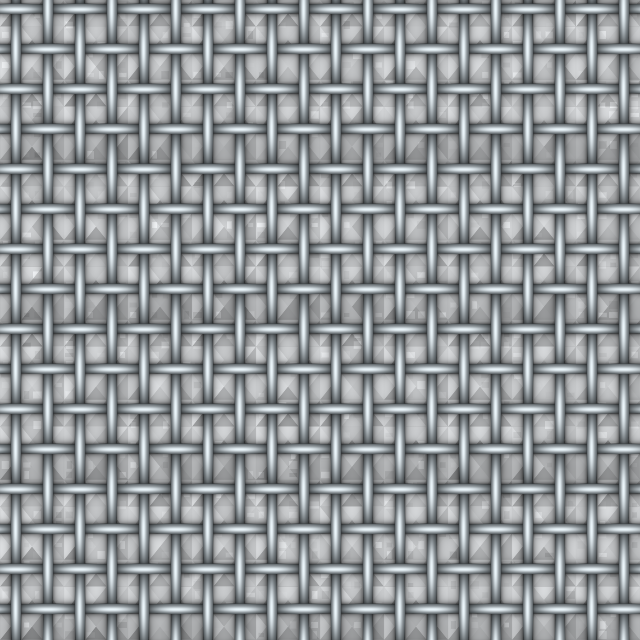
A three.js fragment shader for this texture:

```glsl
// Plain-woven steel wire mesh over a bed of pale faceted chips, tiling seamlessly.
varying vec2 vUv;

const vec2 WIRES = vec2(20.0, 16.0);      // wires across and up
const vec2 FIRST_WIRE = vec2(0.5, 0.78);  // offset of the first wire, in cells
const vec2 PYRAMIDS = vec2(30.0, 24.0);   // facet grid behind the mesh
const vec2 CHIPS = vec2(60.0, 64.0);      // small flat chips on the facets
const float HALF_WIDTH = 0.0084;          // wire radius, canvas units
const float EDGE = 0.0010;                // edge softness, canvas units
const float PI = 3.14159;

const vec3 DARK_STEEL = vec3(0.21, 0.23, 0.24);
const vec3 MID_STEEL = vec3(0.55, 0.58, 0.60);
const vec3 BRIGHT_STEEL = vec3(0.92, 0.96, 0.98);
const vec3 STONE = vec3(0.99, 1.0, 1.01);

float hash(vec2 p) {
  vec3 q = fract(vec3(p.xyx) * vec3(0.1031, 0.1030, 0.0973));
  q += dot(q, q.yzx + 33.33);
  return fract((q.x + q.y) * q.z);
}

// Tone of four-sided pyramids, each face lit by direction and varied by cell
float pyramidTone(vec2 uv, vec2 count) {
  vec2 g = uv * count;
  vec2 cell = mod(floor(g), count);
  vec2 q = fract(g) - 0.5;
  float soft = EDGE * count.x;
  float rising = smoothstep(-soft, soft, q.x - q.y);
  float falling = smoothstep(-soft, soft, q.x + q.y);
  float right = 0.77 + 0.14 * (hash(cell + 11.0) - 0.5);
  float top = 0.82 + 0.10 * (hash(cell + 37.0) - 0.5);
  float left = 0.84 + 0.10 * (hash(cell + 59.0) - 0.5);
  float bottom = 0.72 + 0.18 * (hash(cell + 83.0) - 0.5);
  float tone = mix(mix(left, bottom, rising), mix(top, right, rising), falling);
  float border = 0.5 - max(abs(q.x), abs(q.y));
  return mix(0.77, tone, smoothstep(0.0, soft, border));
}

// Sparse rectangles: x is the tone change, already masked
float chipTone(vec2 uv, vec2 count) {
  vec2 g = uv * count;
  vec2 cell = mod(floor(g), count);
  vec2 size = 0.2 + 0.22 * vec2(hash(cell + 5.0), hash(cell + 17.0));
  vec2 d = abs(fract(g) - 0.5) - size;
  float mask = 1.0 - smoothstep(-0.05, 0.05, max(d.x, d.y));
  return mask * step(0.76, hash(cell + 71.0)) * (hash(cell + 97.0) - 0.4) * 0.18;
}

vec3 stoneBed(vec2 uv) {
  float tone = pyramidTone(uv, PYRAMIDS) + chipTone(uv, CHIPS);
  float band = 0.5 + 0.5 * cos(2.0 * PI * (uv.y * 4.0 - 0.06));
  tone -= 0.11 * pow(band, 8.0);
  return STONE * tone;
}

// along: 0 where the wire passes over, +-1 where it dives under
float wireHeight(float along) {
  return 0.5 + 0.5 * cos(PI * along);
}

float wireRadius(float along) {
  return HALF_WIDTH * mix(0.80, 1.0, wireHeight(along));
}

float wireMask(float across, float along) {
  return 1.0 - smoothstep(-EDGE, EDGE, abs(across) - wireRadius(along));
}

vec3 wireColor(float across, float along, float glintOffset) {
  float n = clamp(across / wireRadius(along), -1.0, 1.0);
  float roundness = sqrt(1.0 - n * n);
  float lift = 1.0 - smoothstep(0.25, 0.95, abs(along));
  vec3 body = mix(DARK_STEEL, MID_STEEL, roundness * mix(0.55, 1.0, lift));
  float glint = exp(-pow((n - glintOffset) / 0.46, 2.0));
  float reach = 1.0 - smoothstep(0.05, 0.9, abs(along));
  return mix(body, BRIGHT_STEEL, glint * mix(0.10, 1.0, reach));
}

// Contact shadow beside a wire, deepest where it dives
float wireShadow(float across, float along) {
  float gap = max(abs(across) - wireRadius(along), 0.0);
  float depth = mix(0.68, 0.32, wireHeight(along));
  return 1.0 - depth * exp(-gap / 0.0042);
}

void main() {
  vec2 p = vUv * WIRES - FIRST_WIRE;
  vec2 nearest = floor(p + 0.5);
  vec2 across = (p - nearest) / WIRES;

  // Alternate crossings: each wire goes over one and under the next
  float alongH = mod(p.x - nearest.y, 2.0) - 1.0;
  float alongV = mod(p.y - nearest.x + 1.0, 2.0) - 1.0;
  float horizontalOver = step(abs(alongH), 0.5);

  float maskH = wireMask(across.y, alongH);
  float maskV = wireMask(across.x, alongV);
  float shadowH = wireShadow(across.y, alongH);
  float shadowV = wireShadow(across.x, alongV);
  vec3 steelH = wireColor(across.y, alongH, -0.12);
  vec3 steelV = wireColor(across.x, alongV, -0.08);

  // Stone, then the lower wire shaded by the upper one, then the upper wire
  vec3 color = stoneBed(vUv) * shadowH * shadowV;
  vec3 lower = mix(steelH * shadowV, steelV * shadowH, horizontalOver);
  vec3 upper = mix(steelV, steelH, horizontalOver);
  color = mix(color, lower, mix(maskH, maskV, horizontalOver));
  color = mix(color, upper, mix(maskV, maskH, horizontalOver));
  gl_FragColor = vec4(color, 1.0);
}
```
